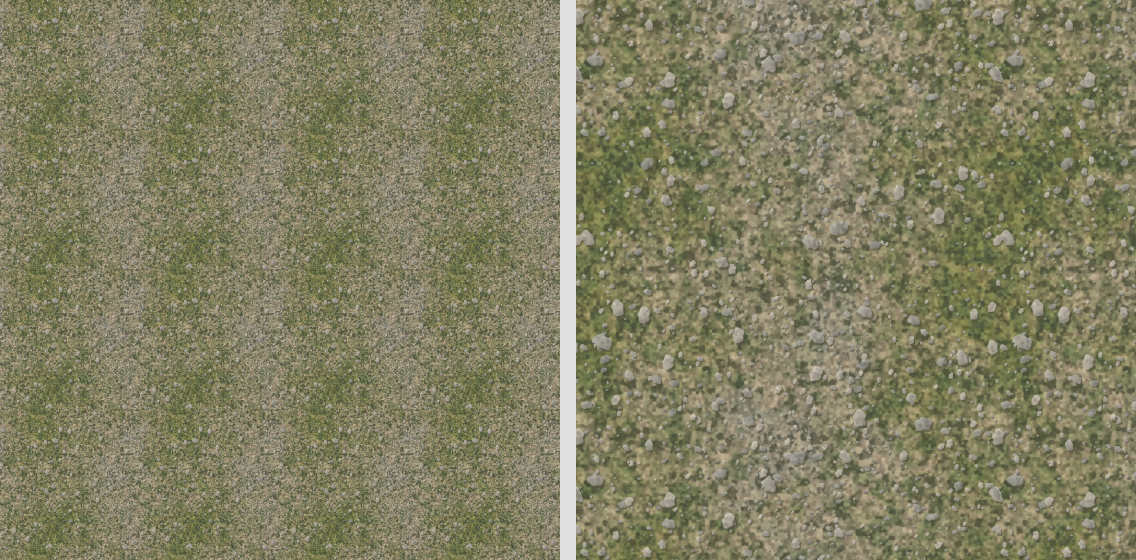
Left, the full canvas; right, a detail of the centre.
Write a WebGL 2 fragment shader that draws this texture.

```glsl
#version 300 es
precision highp float;

#define REPEATS 4.0
#define STONE_LAYERS 3
#define STONE_CELLS 17.0
#define STONE_DENSITY 0.36
#define SHADOW_OFFSET vec2(-0.005, 0.006)
#define GRAIN_CONTRAST 0.52
#define GRASS vec3(0.43, 0.45, 0.275)
#define DRY_GRASS vec3(0.51, 0.50, 0.375)
#define SOIL vec3(0.56, 0.535, 0.46)
#define STONE vec3(0.67, 0.655, 0.62)
#define SHADOW vec3(0.31, 0.31, 0.23)

uniform vec2 u_resolution;
out vec4 outColor;

const float TAU = 6.2831853;

vec3 hash3(vec2 cell, float seed) {
    uvec3 v = uvec3(cell, seed) * 1664525u + 1013904223u;
    v.x += v.y * v.z; v.y += v.z * v.x; v.z += v.x * v.y;
    v ^= v >> 16u;
    v.x += v.y * v.z; v.y += v.z * v.x; v.z += v.x * v.y;
    return vec3(v >> 8u) / 16777216.0;
}

// Wraps a cell index to 0..n-1, safe against rounding
vec2 wrapCell(vec2 cell, float n) {
    return floor(mod(cell + 0.5, n));
}

// Smooth cellular noise, wrapping after n cells
float softCells(vec2 t, float n) {
    vec2 p = t * n, base = floor(p);
    float sum = 0.0, total = 0.0;
    for (int j = -1; j <= 1; j++)
    for (int i = -1; i <= 1; i++) {
        vec2 cell = base + vec2(i, j);
        vec3 h = hash3(wrapCell(cell, n), n);
        vec2 d = cell + 0.15 + 0.7 * h.xy - p;
        float w = exp(-7.0 * dot(d, d));
        sum += w * h.z;
        total += w;
    }
    return sum / total;
}

// Nearest stone: x = coverage, y = light on its face, z = random tone
vec3 stones(vec2 t, float n, float density, float pixel) {
    vec2 p = t * n, base = floor(p), nearest = vec2(9.0), id = vec2(0.0);
    for (int j = -1; j <= 1; j++)
    for (int i = -1; i <= 1; i++) {
        vec2 cell = base + vec2(i, j);
        vec2 wrapped = wrapCell(cell, n);
        vec2 d = p - cell - 0.1 - 0.8 * hash3(wrapped, n + 1.0).xy;
        if (dot(d, d) < dot(nearest, nearest)) { nearest = d; id = wrapped; }
    }
    vec3 h = hash3(id, n + 2.0);
    float angle = atan(nearest.y, nearest.x);
    float radius = mix(0.12, 0.33, h.x * h.x);
    radius *= 1.0 + 0.2 * sin(2.0 * angle + TAU * h.z) + 0.08 * sin(5.0 * angle + TAU * h.x);
    float edge = 0.7 * pixel * n;
    float cover = 1.0 - smoothstep(-edge, edge, length(nearest) - radius);
    float light = dot(nearest, vec2(-0.6, 0.8)) / radius;
    return vec3(cover * step(h.y, density), light, h.z);
}

// Broad drift from mossy ground to bare soil
float bareness(vec2 t) {
    float bare = 0.45 - 0.19 * cos(TAU * (t.x - 0.36));
    bare += 0.07 * sin(TAU * (t.y - 0.38 + 0.08 * sin(TAU * t.x)));
    bare += 0.05 * sin(TAU * (2.0 * t.x - t.y + 0.2));
    return bare + 0.05 * sin(TAU * (t.x + 3.0 * t.y + 0.6));
}

void main() {
    vec2 t = fract(gl_FragCoord.xy / u_resolution * REPEATS);
    float pixel = REPEATS / min(u_resolution.x, u_resolution.y);

    float patches = softCells(t, 9.0) - 0.5;
    float clumps = softCells(t, 27.0) - 0.5;
    float tufts = softCells(t, 63.0) - 0.5;
    float blades = softCells(t, 128.0) - 0.5;
    float broad = bareness(t);

    // Ground: moss, dry grass, then soil
    float bare = broad + 0.35 * patches + 0.35 * clumps + 0.3 * tufts;
    vec3 color = mix(GRASS, DRY_GRASS, smoothstep(0.1, 0.6, bare));
    color = mix(color, SOIL, smoothstep(0.42, 0.82, bare));
    color *= 1.0 + GRAIN_CONTRAST * (0.12 * clumps + 0.45 * tufts + 0.8 * blades);
    color += vec3(0.04, 0.0, -0.03) * (clumps + tufts);

    // Dark pits between the tufts
    color = mix(color, SHADOW, 0.45 * smoothstep(0.2, 0.42, -tufts - 0.4 * blades));

    // Stones, from pebbles up to the largest, each with its shadow
    for (int k = STONE_LAYERS - 1; k >= 0; k--) {
        float n = floor(STONE_CELLS * pow(1.75, float(k)));
        float density = STONE_DENSITY * (0.3 + 1.1 * broad);
        vec2 offset = SHADOW_OFFSET * STONE_CELLS / n;
        float shade = stones(t + offset, n, density, pixel).x;
        vec3 stone = stones(t, n, density, pixel);
        vec3 face = STONE * (0.87 + 0.22 * stone.z + 0.12 * stone.y + 0.2 * blades);
        face += vec3(0.03, 0.0, -0.02) * (stone.z - 0.4);
        color = mix(color, SHADOW, 0.6 * shade);
        color = mix(color, face, 0.85 * stone.x);
    }
    outColor = vec4(clamp(color, 0.0, 1.0), 1.0);
}
```
